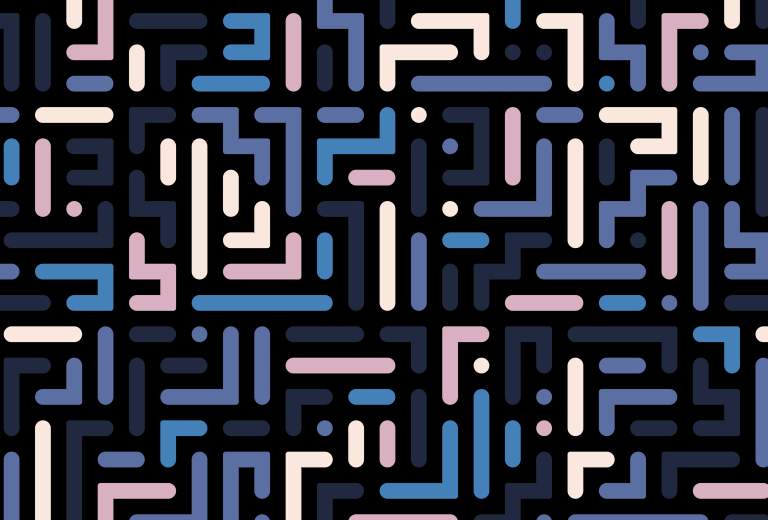
Write a WebGL 2 fragment shader that draws this pattern.

```glsl
#version 300 es
precision highp float;
precision highp int;
// Rounded strokes and dots packed on a square grid over black.
// Each block of cells is filled by short random walks that never cross;
// a pixel replays its block's walks to find the links and colour of its cell.

uniform vec2 u_resolution;
out vec4 fragColor;

const ivec2 BLOCK = ivec2(9, 7);
const ivec2 STEPS[4] = ivec2[4](ivec2(1, 0), ivec2(0, 1), ivec2(-1, 0), ivec2(0, -1));

uint scramble(uint n) {
    n = n * 747796405u + 2891336453u;
    n = ((n >> ((n >> 28u) + 4u)) ^ n) * 277803737u;
    return (n >> 22u) ^ n;
}

// Advances the state and returns a value in 0..1
float nextRandom(inout uint state) {
    state = scramble(state);
    return float(state >> 8u) / 16777216.0;
}

// Fills the block until a walk covers the cell; returns its link bits
int traceLinks(ivec2 myCell, uint seed, out float tint) {
    bool taken[63];
    for (int i = 0; i < 63; i++) taken[i] = false;
    int links = 0;
    tint = 0.0;

    for (int start = 0; start < 63; start++) {
        if (taken[start]) continue;
        uint state = scramble(seed + uint(start));
        float walkTint = nextRandom(state);
        int walkLength = 1 + int(4.99 * pow(nextRandom(state), 0.6));
        int heading = int(4.0 * nextRandom(state)) & 3;
        ivec2 cell = ivec2(start % BLOCK.x, start / BLOCK.x);
        int incoming = 0;
        bool found = false;

        for (int n = 1; n <= 5; n++) {
            taken[cell.y * BLOCK.x + cell.x] = true;
            bool mine = cell == myCell;
            if (mine) {
                found = true;
                tint = walkTint;
                links = incoming;
            }
            if (n >= walkLength) break;

            // Prefer going straight, else try the other ways in turn
            int side = nextRandom(state) < 0.5 ? 1 : 3;
            if (n > 1 && nextRandom(state) < 0.45) heading += side;
            bool moved = false;
            for (int k = 0; k < 4; k++) {
                int way = (heading + k * side) & 3;
                ivec2 target = cell + STEPS[way];
                if (any(lessThan(target, ivec2(0))) || any(greaterThanEqual(target, BLOCK))) continue;
                if (taken[target.y * BLOCK.x + target.x]) continue;
                if (mine) links |= 1 << way;
                incoming = 1 << ((way + 2) & 3);
                heading = way;
                cell = target;
                moved = true;
                break;
            }
            if (!moved) break;
        }
        if (found) break;
    }
    return links;
}

// Distance to the node at the cell centre joined with its arms
float strokeDistance(vec2 p, int links) {
    const float halfWidth = 0.252;
    bool isBend = links == 3 || links == 6 || links == 12 || links == 9;
    float corner = isBend ? 0.09 : halfWidth;
    vec2 q = abs(p) - halfWidth + corner;
    float d = length(max(q, 0.0)) + min(max(q.x, q.y), 0.0) - corner;
    for (int way = 0; way < 4; way++) {
        if ((links & (1 << way)) == 0) continue;
        vec2 axis = vec2(STEPS[way]);
        float across = abs(dot(p, vec2(-axis.y, axis.x))) - halfWidth;
        d = min(d, max(across, -dot(p, axis)));
    }
    return d;
}

vec3 strokeColor(float tint) {
    vec3 navy = vec3(0.13, 0.16, 0.25);
    vec3 periwinkle = vec3(0.36, 0.435, 0.635);
    vec3 blue = vec3(0.265, 0.505, 0.725);
    vec3 cream = vec3(0.98, 0.91, 0.87);
    vec3 pink = vec3(0.85, 0.69, 0.76);
    if (tint < 0.33) return navy;
    if (tint < 0.56) return periwinkle;
    if (tint < 0.70) return blue;
    return tint < 0.855 ? cream : pink;
}

void main() {
    float rows = 16.6;
    vec2 p = gl_FragCoord.xy / u_resolution.y * rows + vec2(0.13, 0.57);
    ivec2 cell = ivec2(floor(p));

    // Shift each band of blocks sideways to hide the block edges
    int band = cell.y / BLOCK.y;
    cell.x += 4 * band + int(scramble(uint(band) + 17u) % 3u);
    ivec2 block = cell / BLOCK;
    uint seed = scramble(uint(block.x) + scramble(uint(block.y) + 53u));

    float tint;
    int links = traceLinks(cell - block * BLOCK, seed, tint);
    float d = strokeDistance(fract(p) - 0.5, links);
    float soft = 0.65 * rows / u_resolution.y;
    fragColor = vec4(strokeColor(tint) * smoothstep(soft, -soft, d), 1.0);
}
```
